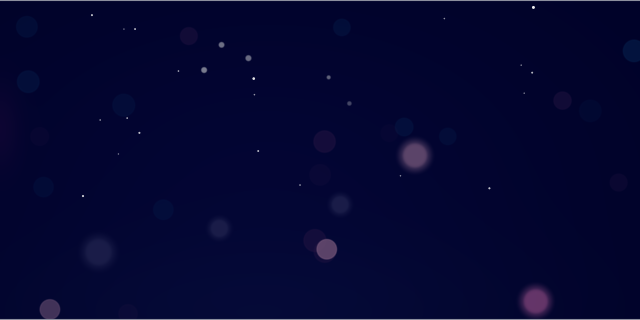
Write a Shadertoy shader that draws this background.

```glsl
// Deep navy night backdrop with tiny stars and out-of-focus light discs.
// Every layer scatters discs with a jittered additive sequence, then blends
// them over a soft gradient. Lengths are fractions of the canvas height.

const vec3 NIGHT  = vec3(0.00, 0.007, 0.155);
const vec3 NAVY   = vec3(0.01, 0.02, 0.20);
const vec3 TEAL   = vec3(0.02, 0.14, 0.32);
const vec3 VIOLET = vec3(0.15, 0.08, 0.26);
const vec3 SLATE  = vec3(0.13, 0.14, 0.31);
const vec3 MAUVE  = vec3(0.42, 0.31, 0.45);
const vec3 PINK   = vec3(0.46, 0.24, 0.45);
const vec3 SILVER = vec3(0.55, 0.56, 0.62);

float hash(float n, float seed) {
    return fract(sin(n * 127.1 + seed * 311.7) * 43758.5);
}

// Point i inside region (xy = corner, zw = size); jitter 1 is fully random.
vec2 scatter(float i, vec2 phase, float jitter, vec4 region) {
    vec2 noise = vec2(hash(i, phase.x + 1.0), hash(i, phase.y + 7.0));
    return region.xy + region.zw * fract(phase + i * vec2(0.618, 0.57) + jitter * noise);
}

float disc(float d, float radius, float blur) {
    return 1.0 - smoothstep(radius - blur, radius + blur, d);
}

// Sharp disc with a slightly brighter rim.
float rimmedDisc(float d, float radius, float px) {
    float rim = smoothstep(radius * 0.8, radius, d);
    return disc(d, radius, px) * (0.85 + 0.15 * rim);
}

// Defocused disc: an even core inside a wide halo.
float softDisc(float d, float radius) {
    float halo = 1.0 - smoothstep(radius * 0.4, radius, d);
    return 0.8 * halo + 0.2 * disc(d, radius * 0.58, radius * 0.08);
}

float glow(vec2 p, vec2 centre, vec2 size) {
    vec2 q = (p - centre) / size;
    return exp(-dot(q, q));
}

vec3 backdrop(vec2 p, float aspect) {
    vec3 col = mix(NIGHT, NAVY, glow(p, vec2(0.42 * aspect, 0.42), vec2(0.5 * aspect, 0.62)));
    col += vec3(0.012, 0.022, 0.03) * glow(p, vec2(0.4 * aspect, 0.0), vec2(0.45 * aspect, 0.25));
    col += vec3(0.045, 0.008, 0.02) * glow(p, vec2(0.0, 0.6), vec2(0.06, 0.13));
    return col;
}

void mainImage(out vec4 fragColor, in vec2 fragCoord) {
    float px = 1.0 / iResolution.y;
    float aspect = iResolution.x * px;
    vec2 p = fragCoord * px;
    vec3 col = backdrop(p, aspect);

    // Faint sharp discs, teal or violet
    for (float i = 0.0; i < 20.0; i++) {
        vec2 c = scatter(i, vec2(0.3, 0.6), 1.0, vec4(0.0, 0.0, aspect, 1.0));
        float radius = mix(0.026, 0.036, hash(i, 2.0));
        vec3 tint = mix(TEAL, VIOLET, step(0.6, hash(i, 3.0)));
        float alpha = mix(0.12, 0.6, hash(i, 4.0));
        col = mix(col, tint, alpha * rimmedDisc(length(p - c), radius, px));
    }

    // Large defocused lights, alternating cool and warm
    for (float i = 0.0; i < 5.0; i++) {
        vec2 c = scatter(i, vec2(0.03, 0.4), 0.0, vec4(0.13 * aspect, 0.0, 0.8 * aspect, 0.53));
        float warm = mod(i, 2.0);
        float radius = mix(0.045 + 0.03 * hash(i, 5.0), 0.065, warm);
        vec3 tint = mix(SLATE, mix(MAUVE, PINK, step(2.0, i)), warm);
        col = mix(col, tint, mix(0.75, 0.85, warm) * softDisc(length(p - c), radius));
    }

    // Bright sharp mauve discs
    for (float i = 0.0; i < 2.0; i++) {
        vec2 c = scatter(i, vec2(0.04, 0.1), 0.0, vec4(0.05 * aspect, 0.0, 0.7 * aspect, 0.33));
        col = mix(col, MAUVE, (0.7 + 0.25 * i) * rimmedDisc(length(p - c), 0.032, px));
    }

    // Small grey dots
    for (float i = 0.0; i < 5.0; i++) {
        vec2 c = scatter(i, vec2(0.2, 0.5), 0.5, vec4(0.25 * aspect, 0.62, 0.3 * aspect, 0.28));
        float radius = mix(0.006, 0.012, hash(i, 6.0));
        col = mix(col, SILVER, mix(0.4, 0.95, hash(i, 8.0)) * disc(length(p - c), radius, px));
    }

    // Tiny stars in the upper sky
    for (float i = 0.0; i < 20.0; i++) {
        vec2 c = scatter(i, vec2(0.7, 0.1), 1.0, vec4(0.1 * aspect, 0.37, 0.85 * aspect, 0.62));
        float shine = hash(i, 9.0);
        float radius = mix(0.0022, 0.0046, shine * shine);
        col = mix(col, vec3(0.95), mix(0.4, 1.0, shine) * disc(length(p - c), radius, 0.6 * px));
    }

    // Thin pale lines along the top and bottom
    float edge = min(p.y, 1.0 - p.y);
    col = mix(col, SILVER, 1.0 - smoothstep(0.0025, 0.005, edge));

    fragColor = vec4(col, 1.0);
}
```
